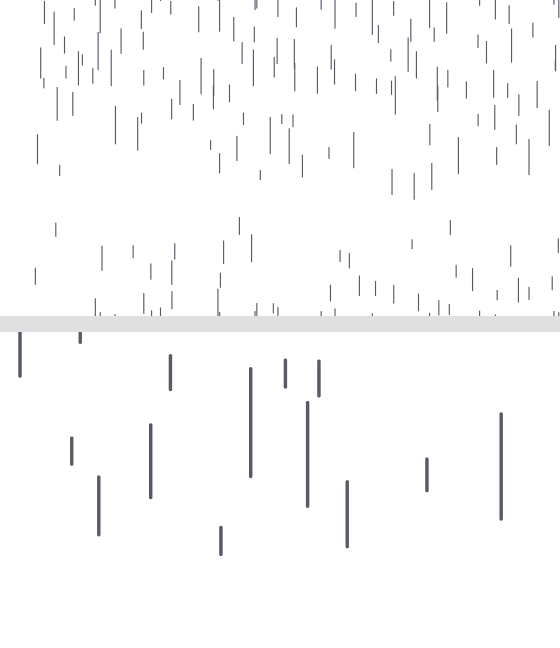
Top: the whole. Bottom: its middle third, enlarged.
A Shadertoy shader for this pattern:

```glsl
// Thin vertical rain strokes scattered over white, with one clear band.
// Each cell of a grid may hold one capsule with a hashed place, length and
// tint; neighbouring cells are searched so strokes can cross cell borders.

const vec3 PAPER = vec3(1.0);
const vec3 GREY_INK = vec3(0.37, 0.36, 0.39);
const vec3 BLUE_INK = vec3(0.34, 0.33, 0.43);

const float ROWS = 10.0;            // the rows wrap from top to bottom
const float LEFT_MARGIN = 0.093;    // all lengths in canvas heights
const float HALF_WIDTH = 0.00182;
const vec2 CELL = vec2(0.0624, 0.1);

// Chance of a stroke in each row, from the bottom up
const float DENSITY[10] = float[10](
    0.65, 0.62, 0.35, 0.0, 0.5, 0.6, 0.67, 0.8, 0.67, 0.97);

float hash(vec2 p, float seed) {
    return fract(sin(dot(p, vec2(127.1, 311.7)) + seed * 74.7) * 43758.5453);
}

// Signed distance to an upright capsule of the given total length
float verticalStroke(vec2 p, float len, float halfWidth) {
    p.y -= clamp(p.y, halfWidth - 0.5 * len, 0.5 * len - halfWidth);
    return length(p) - halfWidth;
}

// Ink colour in rgb and coverage in a, for the stroke owned by one cell
vec4 cellStroke(vec2 p, vec2 cell, float pixel) {
    float row = mod(cell.y, ROWS);
    vec2 id = vec2(cell.x, row);
    if (cell.x < 0.0 || hash(id, 1.0) >= DENSITY[int(row)]) return vec4(0.0);

    vec2 jitter = vec2(mix(0.14, 0.86, hash(id, 2.0)), hash(id, 3.0));
    float longest = row > 4.5 ? 0.122 : 0.09;
    float len = mix(0.03, longest, pow(hash(id, 4.0), 1.35));

    float d = verticalStroke(p - (cell + jitter) * CELL, len, HALF_WIDTH);
    float coverage = clamp(0.5 - d / pixel, 0.0, 1.0);
    return vec4(mix(GREY_INK, BLUE_INK, hash(id, 5.0)), coverage);
}

void mainImage(out vec4 fragColor, in vec2 fragCoord) {
    float pixel = 1.0 / iResolution.y;
    vec2 p = fragCoord * pixel - vec2(LEFT_MARGIN, 0.0);
    vec2 home = floor(p / CELL);

    // Lay the strokes of the 3 x 3 nearest cells over the paper
    vec3 color = PAPER;
    for (int y = -1; y <= 1; y++) {
        for (int x = -1; x <= 1; x++) {
            vec4 ink = cellStroke(p, home + vec2(x, y), pixel);
            color = mix(color, ink.rgb, ink.a);
        }
    }
    fragColor = vec4(color, 1.0);
}
```
